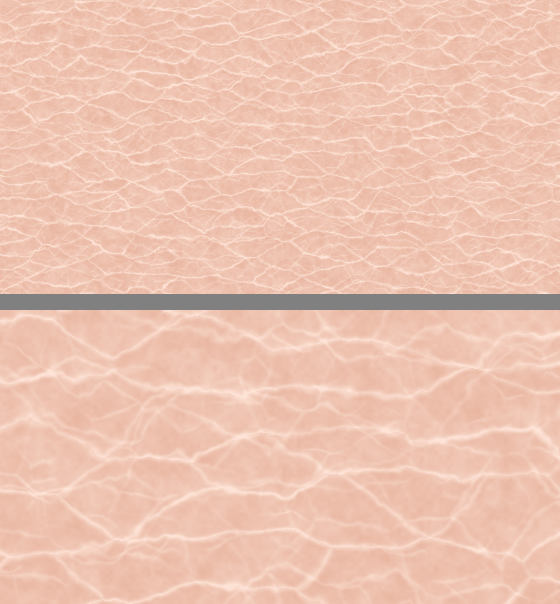
Top, the full canvas; bottom, a detail of the centre.
Give the GLSL for this texture, as a WebGL 1 fragment shader.

```glsl
precision highp float;
uniform vec2 u_resolution;

float hash(vec2 p) {
  return fract(sin(dot(p, vec2(127.1, 311.7))) * 43758.5453);
}

vec2 hash2(vec2 p) {
  return vec2(hash(p), hash(p + 57.3));
}

float noise(vec2 p) {
  vec2 i = floor(p), f = fract(p);
  f = f * f * (3.0 - 2.0 * f);
  return mix(mix(hash(i), hash(i + vec2(1, 0)), f.x),
             mix(hash(i + vec2(0, 1)), hash(i + vec2(1, 1)), f.x), f.y);
}

vec2 warp(vec2 p, float frequency) {
  return vec2(noise(p * frequency), noise(p * frequency + 31.7)) - 0.5;
}

vec2 cellPoint(vec2 cell) {
  return cell + 0.1 + 0.8 * hash2(cell);
}

// Borders of jittered diamond cells: x is the crease line, y the relief beside it
vec2 creases(vec2 uv, vec2 size, float width, float seed) {
  vec2 s = uv / size;
  vec2 q = vec2(s.x + s.y, s.x - s.y) + seed;
  vec2 cell = floor(q), nearest = vec2(0.0);
  float best = 9.0;
  for (int j = -1; j <= 1; j++) {
    for (int i = -1; i <= 1; i++) {
      vec2 r = cellPoint(cell + vec2(i, j)) - q;
      if (dot(r, r) < best) {
        best = dot(r, r);
        nearest = r;
      }
    }
  }
  float line = 0.0, relief = 0.0;
  for (int j = -2; j <= 2; j++) {
    for (int i = -2; i <= 2; i++) {
      vec2 r = cellPoint(cell + vec2(i, j)) - q;
      vec2 d = r - nearest;
      if (dot(d, d) > 0.0001) {
        // Border distance and normal, taken back to canvas space
        vec2 gradient = vec2(d.x + d.y, d.x - d.y) / size;
        float dist = dot(0.5 * (r + nearest), d) / length(gradient);
        vec2 n = normalize(gradient);
        float strength = mix(0.3, 1.0, smoothstep(0.3, 0.95, abs(n.y)));
        line = max(line, strength * exp(-dist * dist / (width * width)));
        relief -= n.y * strength * exp(-dist / (2.5 * width));
      }
    }
  }
  return vec2(line, relief);
}

void main() {
  vec2 uv = gl_FragCoord.xy / u_resolution.y;
  float pixel = 1.0 / u_resolution.y;

  // Wrinkled coordinates make the creases waver
  vec2 p = uv + 0.028 * warp(uv, 11.0) + 0.009 * warp(uv, 45.0)
         + 0.004 * warp(uv, 110.0);

  // Deep creases, thin crossing folds and hairline cracks
  vec2 deep = creases(p, vec2(0.19, 0.085), max(0.0036, 0.8 * pixel), 20.0);
  vec2 fold = creases(p + 0.012 * warp(uv, 17.0), vec2(0.15, 0.11),
                      max(0.0028, 0.75 * pixel), 73.4);
  vec2 crack = creases(p, vec2(0.07, 0.052), max(0.0022, 0.7 * pixel), 141.8);

  // Mottled skin with fine grain
  float mottle = 0.35 * noise(uv * 22.0) + 0.4 * noise(uv * 62.0 + 9.0)
               + 0.25 * noise(uv * 125.0 + 4.0);
  float grain = noise(uv * 230.0 + 17.0) - 0.5;
  float tone = 0.22 + 0.95 * (mottle - 0.5) + 0.22 * grain;

  // Creases fade in and out along their length
  tone += deep.x * (0.5 + 0.65 * noise(uv * 19.0 + 40.0)) + 0.13 * deep.y;
  tone += fold.x * (0.15 + 0.6 * noise(uv * 24.0 + 60.0)) + 0.05 * fold.y;
  tone += crack.x * 0.5 * smoothstep(0.3, 0.8, noise(uv * 28.0 + 80.0));

  vec3 skin = vec3(0.92, 0.73, 0.65);
  vec3 highlight = vec3(0.97, 0.84, 0.78);
  gl_FragColor = vec4(mix(skin, highlight, clamp(tone, -0.15, 1.45)), 1.0);
}
```
